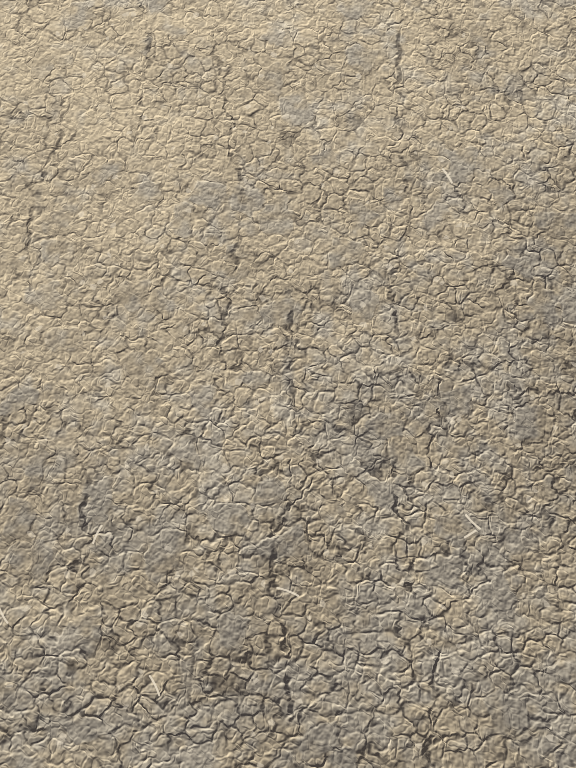
Write a WebGL 1 fragment shader that draws this texture.

```glsl
precision highp float;
uniform vec2 u_resolution;

const vec3 SHADOW = vec3(0.265, 0.245, 0.23);
const vec3 SUNLIT = vec3(0.95, 0.885, 0.765);
const vec3 DUST_TINT = vec3(1.012, 0.998, 0.968);
const vec3 STONE_TINT = vec3(0.985, 1.0, 1.025);
const vec3 STRAW = vec3(0.93, 0.88, 0.79);
const vec2 LIGHT_DIR = vec2(-0.45, 0.89);
const float LIGHT_STEP = 0.0032;
const float RELIEF_GAIN = 0.92;
const float BASE_TONE = 0.56;
const float COARSE = 29.0;
const float FINE = 64.0;
const float SLAB = 14.0;
const float SLAB_SHARE = 0.15;
const int CRACKS = 7;
const int STRAWS = 7;

float hash(vec2 p) {
  return fract(sin(dot(p, vec2(127.1, 311.7))) * 43758.545);
}

vec2 hash2(vec2 p) {
  return vec2(hash(p), hash(p + 37.3));
}

float noise(vec2 p) {
  vec2 i = floor(p), f = fract(p);
  f = f * f * (3.0 - 2.0 * f);
  return mix(mix(hash(i), hash(i + vec2(1.0, 0.0)), f.x),
             mix(hash(i + vec2(0.0, 1.0)), hash(i + 1.0), f.x), f.y);
}

// Voronoi stones: x = distance to the gap, y = cell id, z = tilt of the top
vec3 stones(vec2 p) {
  vec2 base = floor(p), nearest = vec2(0.0), cell = vec2(0.0);
  float d1 = 8.0, d2 = 8.0;
  for (int j = -1; j <= 1; j++) {
    for (int i = -1; i <= 1; i++) {
      vec2 c = base + vec2(float(i), float(j));
      vec2 r = c + hash2(c) - p;
      float d = length(r);
      if (d < d1) {
        d2 = d1;
        d1 = d;
        nearest = r;
        cell = c;
      } else {
        d2 = min(d2, d);
      }
    }
  }
  return vec3(d2 - d1, hash(cell + 5.7), dot(nearest, hash2(cell + 9.1) - 0.5));
}

// Broken, wandering cracks running mostly down the road
float cracks(vec2 q) {
  float depth = 0.0;
  for (int i = 0; i < CRACKS; i++) {
    float k = float(i);
    vec2 r = hash2(vec2(k, 4.2));
    float wander = (noise(vec2(q.y * 5.0, k * 7.0)) - 0.5) * 0.1
                 + (noise(vec2(q.y * 32.0, k * 3.0)) - 0.5) * 0.025;
    float x = (k + 0.3 + 0.5 * r.x) / float(CRACKS) * 1.3 - 0.65 + wander;
    float present = smoothstep(0.5, 0.75, noise(vec2(k * 5.0, q.y * 4.5 + r.y * 9.0)));
    present *= smoothstep(0.15, 0.55, noise(vec2(k * 3.0, q.y * 45.0)));
    float width = 0.002 + 0.006 * noise(vec2(q.y * 50.0, k));
    depth = max(depth, present * (1.0 - smoothstep(width * 0.3, width * 1.5, abs(q.x - x))));
  }
  return depth;
}

// Surface: x = height, y = gap darkness, z = bare slab mask
vec3 surface(vec2 q) {
  vec2 warp = vec2(noise(q * 42.0), noise(q * 42.0 + 19.0)) - 0.5;
  vec2 jag = vec2(noise(q * 120.0), noise(q * 120.0 + 19.0)) - 0.5;
  vec2 w = q + warp * 0.018 + jag * 0.007;
  vec3 coarse = stones(w * COARSE);
  vec3 fine = stones(w * FINE + 31.0);
  vec3 slab = stones(w * SLAB + 63.0);
  float bare = step(1.0 - SLAB_SHARE, slab.y) * smoothstep(0.06, 0.2, slab.x);
  float big = smoothstep(0.0, 0.32, coarse.x) * (0.25 + 0.75 * coarse.y + 0.8 * coarse.z);
  float small = smoothstep(0.0, 0.4, fine.x) * (0.15 + 0.85 * fine.y + 0.7 * fine.z);
  float h = mix(0.65 * big + 0.45 * small, 0.8 + 0.2 * small, bare * 0.75);
  h += 0.7 * noise(q * 24.0) + 0.45 * noise(q * 95.0 + 5.0) + 0.36 * noise(q * 200.0);
  float crack = cracks(q + jag * 0.008);
  float gap = (1.0 - smoothstep(0.0, 0.22, coarse.x)) * (1.0 - bare);
  gap *= smoothstep(0.2, 0.8, noise(q * 34.0 + 8.0));
  return vec3(h - 0.6 * crack, max(gap, crack), bare);
}

// Short dry stalks lying on the road
float straws(vec2 p) {
  float cover = 0.0;
  for (int i = 0; i < STRAWS; i++) {
    vec2 r = hash2(vec2(float(i) + 2.0, 8.3));
    float a = 6.283 * hash(r + 1.0);
    vec2 dir = vec2(cos(a), sin(a)), d = p - r * vec2(1.0, 1.05);
    float along = dot(d, dir), reach = 0.01 + 0.012 * hash(r + 2.0);
    float across = dot(d, vec2(-dir.y, dir.x)) + along * along * 4.0;
    float dist = length(vec2(max(abs(along) - reach, 0.0), across));
    cover = max(cover, 1.0 - smoothstep(0.0008, 0.003, dist));
  }
  return cover;
}

void main() {
  vec2 p = gl_FragCoord.xy / u_resolution.x;
  float top = gl_FragCoord.y / u_resolution.y;
  // Mild perspective: stones shrink towards the top
  vec2 q = vec2((p.x - 0.5) * (1.0 + 0.3 * p.y), p.y * (1.0 + 0.25 * p.y));
  vec3 ground = surface(q);
  float rise = surface(q + LIGHT_DIR * LIGHT_STEP).x - ground.x;

  // Sun, gap shade and grain
  float glow = smoothstep(0.3, 1.3, top + 0.45 * (1.0 - p.x));
  float relief = rise / (1.0 + 0.6 * abs(rise));
  float tone = BASE_TONE - RELIEF_GAIN * relief * mix(1.0, 0.75, glow);
  tone -= 0.36 * ground.y * mix(1.0, 0.7, glow);
  tone += 0.17 * (glow - 0.4) + 0.12 * (noise(q * 7.0) - 0.5);
  tone += 0.24 * (noise(q * 170.0 + 3.0) - 0.5) - 0.06 * ground.z;

  // Tan dust over grey stone, then pale grit and stalks
  float patches = 0.5 * noise(q * 13.0 + 40.0) + 0.5 * noise(q * 48.0 + 70.0);
  float dust = smoothstep(0.25, 0.75, patches + 0.25 * glow - 0.2 * ground.z);
  vec3 color = mix(SHADOW, SUNLIT, clamp(tone, 0.0, 1.0)) * mix(STONE_TINT, DUST_TINT, dust);
  vec3 grit = stones(q * 70.0 + 11.0);
  color = mix(color, STRAW, 0.45 * step(0.98, grit.y) * smoothstep(0.1, 0.4, grit.x));
  color = mix(color, STRAW, 0.85 * straws(p));
  gl_FragColor = vec4(color, 1.0);
}
```
